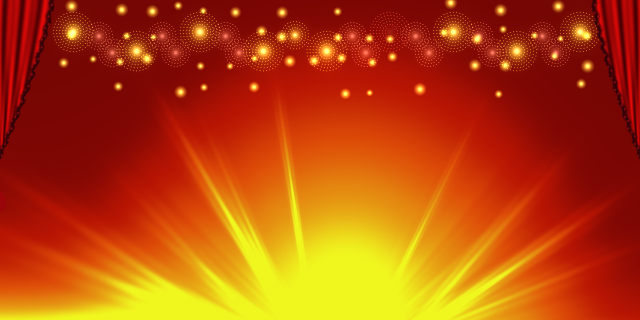
This background is drawn by a WebGL 1 fragment shader. Its source:

```glsl
precision highp float;
// Stage backdrop: golden light beams on red, a garland of sparkles and side curtains.
uniform vec2 u_resolution;

const float TAU = 6.28318;
const vec3 GOLD = vec3(0.62, 0.80, 0.22);
const vec3 PALE = vec3(0.62, 0.55, 0.38);

float hash(vec2 p) {
  return fract(sin(dot(p, vec2(127.1, 311.7))) * 43758.5);
}

// Dark red through orange to yellow
vec3 heatColor(float h) {
  vec3 c = mix(vec3(0.22, 0.02, 0.02), vec3(0.49, 0.025, 0.01), smoothstep(0.0, 0.22, h));
  c = mix(c, vec3(0.72, 0.08, 0.01), smoothstep(0.2, 0.42, h));
  c = mix(c, vec3(0.87, 0.30, 0.03), smoothstep(0.38, 0.62, h));
  c = mix(c, vec3(0.90, 0.58, 0.07), smoothstep(0.56, 0.79, h));
  return mix(c, vec3(0.94, 0.97, 0.12), smoothstep(0.74, 0.95, h));
}

// Central dome of light with a low glow along the floor
float stageHeat(vec2 p) {
  float d = length((p - vec2(1.08, 0.0)) * vec2(1.15, 1.0));
  float s = 0.97 - 0.98 * d;
  float dome = 0.16 + 0.5 * (s + sqrt(s * s + 0.01));
  float side = 1.0 - smoothstep(0.2, 1.0, p.x) + 0.3 * smoothstep(1.2, 1.7, p.x);
  return dome + 0.75 * side * exp(-p.y / 0.18);
}

// Widening soft beam with fine streaks that fades toward its tip
float beam(vec2 p, vec2 foot, vec2 tip, float width) {
  vec2 axis = tip - foot;
  vec2 q = p - foot;
  float len = length(axis);
  float t = dot(q, axis) / (len * len);
  float across = (q.x * axis.y - q.y * axis.x) / len;
  float k = across / (width * (0.4 + 0.6 * max(t, 0.0)));
  float streak = 0.8 + 0.2 * sin(k * 6.0 + 1.0);
  return exp(-k * k) * streak * smoothstep(-0.25, 0.2, t) * (1.0 - smoothstep(0.15, 1.0, t));
}

float allBeams(vec2 p) {
  float b = 0.25 * beam(p, vec2(0.943, 0.20), vec2(0.845, 0.86), 0.020);
  b += 0.32 * beam(p, vec2(0.846, 0.10), vec2(0.410, 0.84), 0.040);
  b += 0.14 * beam(p, vec2(0.850, 0.14), vec2(0.570, 0.75), 0.032);
  b += 0.12 * beam(p, vec2(0.755, 0.04), vec2(0.240, 0.58), 0.050);
  b += 0.17 * beam(p, vec2(0.620, 0.04), vec2(-0.25, 0.62), 0.075);
  b += 0.18 * beam(p, vec2(0.600, 0.01), vec2(-0.30, 0.40), 0.080);
  b += 0.13 * beam(p, vec2(1.230, 0.11), vec2(1.570, 0.80), 0.020);
  b += 0.17 * beam(p, vec2(1.330, 0.02), vec2(1.900, 0.67), 0.042);
  b += 0.28 * beam(p, vec2(1.380, 0.01), vec2(2.120, 0.52), 0.042);
  return b + 0.15 * beam(p, vec2(1.420, 0.00), vec2(2.200, 0.32), 0.045);
}

// Faint radial grain from layered sines
float rayGrain(vec2 p) {
  vec2 q = p - vec2(1.05, -0.15);
  float a = atan(q.x, q.y);
  float g = sin(a * 31.0) + 0.6 * sin(a * 67.0 + 1.0) + 0.4 * sin(a * 113.0);
  return 0.016 * g * smoothstep(0.25, 1.0, abs(a)) * (1.0 - smoothstep(0.5, 1.1, length(q)));
}

// Concentric rings of small dots
float dottedRings(vec2 q, float radius, float px) {
  float r = length(q);
  float gap = 0.0095;
  float ring = floor(r / gap);
  float count = 8.0 + ring * 5.0;
  float a = fract(atan(q.y, q.x) / TAU * count + ring * 0.5) - 0.5;
  vec2 cell = vec2(a * TAU * r / count, (fract(r / gap) - 0.5) * gap);
  float dotMask = 1.0 - smoothstep(0.0018 - px * 0.5, 0.0018 + px * 0.5, length(cell));
  return dotMask * step(0.015, r) * (1.0 - smoothstep(radius - 0.006, radius, r));
}

vec3 flower(vec2 q, vec3 tint, float size, float glow, float px) {
  float r = length(q) / size;
  float halo = glow * (0.8 * exp(-r * r * 11.0) + 0.2 * exp(-r * r * 2.5));
  float core = glow * exp(-r * r * 70.0);
  return tint * (halo + 0.45 * dottedRings(q, size, px)) + core * vec3(0.5, 0.4, 0.45);
}

vec3 garland(vec2 p, float px) {
  vec3 c = flower(p - vec2(0.922, 0.89), GOLD, 0.05, 0.9, px);
  for (int i = 0; i < 9; i++) {
    float n = float(i);
    float x = 0.229 + 0.198 * n;
    float sway = (1.0 - 2.0 * mod(n, 2.0)) * (abs(n - 4.5) < 1.0 ? -1.0 : 1.0);
    float lit = i == 5 ? 0.1 : 1.0;
    vec3 tint = GOLD * vec3(1.0, lit * 0.6 + 0.4, 1.0);
    c += flower(p - vec2(x, 0.87 + 0.03 * sway), tint, 0.068, lit, px);
    if (i != 3 && i != 8) {
      c += flower(p - vec2(x + 0.08, 0.887), PALE, 0.05, 0.5, px);
      c += flower(p - vec2(x + 0.122, 0.835), PALE, 0.05, 0.5, px);
    }
  }
  return c;
}

// One jittered spark per grid cell, kept to the upper band
vec3 sparks(vec2 p) {
  vec2 g = p / 0.085;
  vec2 id = floor(g);
  vec2 center = 0.3 + 0.4 * vec2(hash(id), hash(id + 17.0));
  float r = length(fract(g) - center) / mix(0.5, 1.0, hash(id + 5.0));
  float on = step(0.35, hash(id + 31.0)) * step(8.0, id.y) * step(1.5, id.x) * step(id.x, 21.5);
  return on * (1.0 - smoothstep(0.2, 0.3, r)) * (GOLD * exp(-r * r * 35.0) + 0.3 * exp(-r * r * 160.0));
}

// Folded curtain hanging from a top corner; x is measured from its side
vec3 curtain(vec3 back, float x, float y, float width, float px) {
  float edge = width * (1.0 - pow((1.0 - y) / 0.5, 1.3));
  float inside = edge - x + 0.003 * sin(y * 150.0);
  float u = x / (max(edge, 0.0) + 0.05);
  float fold = 0.5 + 0.3 * sin(u * 27.0 + 2.0 * y + sin(y * 9.0)) + 0.2 * sin(u * 49.0 - 5.0 * y);
  vec3 cloth = mix(vec3(0.28, 0.0, 0.01), vec3(0.90, 0.04, 0.03), fold);
  float bead = smoothstep(0.2, 1.0, sin(y * 260.0) * sin(x * 300.0));
  vec3 fringe = mix(vec3(0.20, 0.01, 0.03), vec3(0.50, 0.04, 0.06), bead);
  cloth = mix(fringe, cloth, smoothstep(0.006, 0.022, inside));
  return mix(back, cloth, smoothstep(-px, px, inside));
}

void main() {
  vec2 p = gl_FragCoord.xy / u_resolution * vec2(2.0, 1.0);
  float px = 1.0 / u_resolution.y;
  vec3 color = heatColor(stageHeat(p) + allBeams(p) + rayGrain(p));
  color += garland(p, px) + sparks(p);
  color = curtain(color, p.x, p.y, 0.170, px);
  color = curtain(color, 2.0 - p.x, p.y, 0.152, px);
  // Tie-back tassel at the left border
  float tassel = length((p - vec2(0.0, 0.37)) * vec2(1.6, 1.0)) - 0.03;
  color = mix(color, vec3(0.6, 0.02, 0.03), 1.0 - smoothstep(-px, px, tassel));
  gl_FragColor = vec4(min(color, 1.0), 1.0);
}
```
